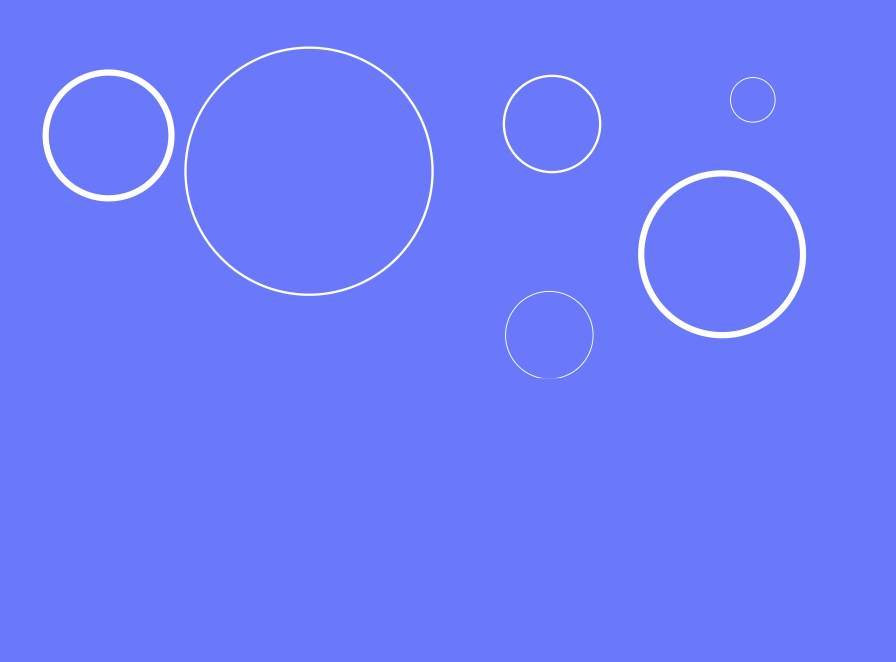
Reproduce this background procedurally as a Shadertoy shader.

```glsl
#define BACKGROUND vec3(0.415, 0.475, 0.978)
#define LINE_COLOR vec3(1.0)
#define BOLD 0.0094
#define MEDIUM 0.0035
#define HAIRLINE 0.0014
#define CLIP_HEIGHT 0.4287
#define RING_COUNT 6

// Each ring: centre x, centre y, radius, stroke width, in canvas heights
const vec4 rings[RING_COUNT] = vec4[RING_COUNT](
    vec4(0.1640, 0.7954, 0.0950, BOLD),
    vec4(0.4668, 0.7414, 0.1866, MEDIUM),
    vec4(0.8339, 0.8127, 0.0727, MEDIUM),
    vec4(1.1372, 0.8492, 0.0337, HAIRLINE),
    vec4(1.0908, 0.6159, 0.1222, BOLD),
    vec4(0.8298, 0.4937, 0.0661, HAIRLINE)
);

// Share of a pixel lying on the inner side of an edge
float edgeCoverage(float dist, float pixel) {
    return clamp(0.5 - dist / pixel, 0.0, 1.0);
}

// Stroke as the difference of two discs, so thin lines fade evenly
float ringCoverage(vec2 p, vec4 ring, float pixel) {
    float dist = length(p - ring.xy) - ring.z;
    float halfWidth = 0.5 * ring.w;
    return edgeCoverage(dist - halfWidth, pixel)
         - edgeCoverage(dist + halfWidth, pixel);
}

void mainImage(out vec4 fragColor, in vec2 fragCoord) {
    float pixel = 1.0 / iResolution.y;
    vec2 p = fragCoord * pixel;

    float ink = 0.0;
    for (int i = 0; i < RING_COUNT; i++) {
        ink = max(ink, ringCoverage(p, rings[i], pixel));
    }

    // The lowest ring is open where it passes the clip line
    ink *= edgeCoverage(CLIP_HEIGHT - p.y, pixel);

    fragColor = vec4(mix(BACKGROUND, LINE_COLOR, ink), 1.0);
}
```
